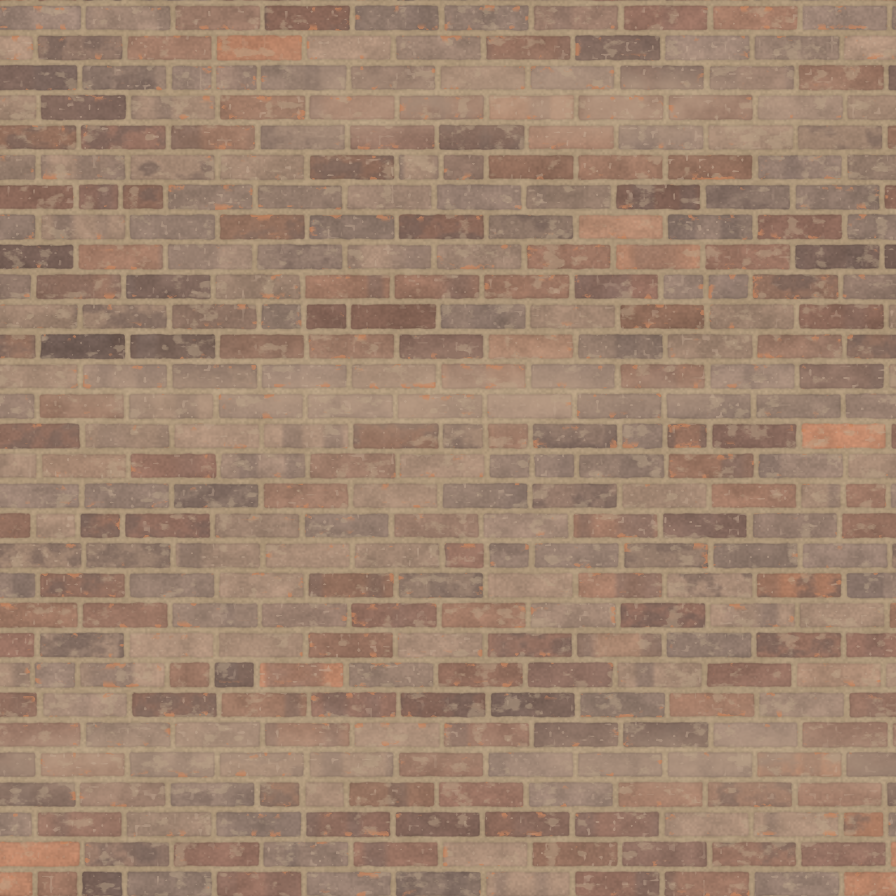
Write a three.js fragment shader that draws this texture.

```glsl
// Weathered brick wall: 30 running-bond courses of 10 bricks, sandy mortar and pale dust bands.
varying vec2 vUv;

float hash(vec2 p) {
  vec3 q = fract(p.xyx * vec3(0.1031, 0.1030, 0.0973));
  q += dot(q, q.yzx + 33.33);
  return fract((q.x + q.y) * q.z);
}

// Value noise that wraps after the given number of cells
float noise(vec2 uv, vec2 cells) {
  vec2 p = uv * cells, i = floor(p), f = fract(p);
  f = f * f * (3.0 - 2.0 * f);
  float low = mix(hash(mod(i, cells)), hash(mod(i + vec2(1.0, 0.0), cells)), f.x);
  float high = mix(hash(mod(i + vec2(0.0, 1.0), cells)), hash(mod(i + 1.0, cells)), f.x);
  return mix(low, high, f.y);
}

float fbm(vec2 uv, vec2 cells) {
  float sum = 0.0, weight = 0.5;
  for (int k = 0; k < 4; k++) {
    sum += weight * noise(uv, cells);
    cells *= 2.0;
    weight *= 0.5;
  }
  return sum / 0.9375;
}

float roundedBox(vec2 p, vec2 halfSize, float radius) {
  vec2 d = abs(p) - halfSize + radius;
  return length(max(d, 0.0)) + min(max(d.x, d.y), 0.0) - radius;
}

float band(float y, float center, float width) {
  float d = (y - center) / width;
  return exp(-d * d);
}

// Fired clay colour chosen per brick
vec3 clayColor(float pick) {
  vec3 c = mix(vec3(0.57, 0.43, 0.37), vec3(0.62, 0.47, 0.39), smoothstep(0.1, 0.35, pick));
  c = mix(c, vec3(0.58, 0.49, 0.435), smoothstep(0.35, 0.5, pick));
  c = mix(c, vec3(0.65, 0.54, 0.46), smoothstep(0.65, 0.85, pick));
  c = mix(c, vec3(0.72, 0.51, 0.40), smoothstep(0.95, 0.97, pick));
  return mix(vec3(0.47, 0.38, 0.34), c, smoothstep(0.03, 0.1, pick));
}

void main() {
  vec2 uv = vUv;
  float grain = noise(uv, vec2(380.0));
  float mottle = fbm(uv, vec2(48.0, 64.0));

  // Courses, with alternate ones shifted by half a brick
  float y = uv.y * 30.0 + 0.1;
  float row = mod(floor(y), 30.0);
  float joint = mix(0.41, 0.89, mod(row, 2.0)) + 0.09 * (hash(vec2(row, 7.0)) - 0.5);
  float x = uv.x * 10.0 - joint;
  vec2 id = vec2(mod(floor(x), 10.0), row);
  vec2 local = (fract(vec2(x, y)) - 0.5) * vec2(0.1, 1.0 / 30.0);

  // Occasional pairs of headers in place of one stretcher
  vec2 halfSize = vec2(0.0474, 0.0138);
  if (hash(id + 61.0) > 0.95) {
    id.x += step(0.0, local.x) * 20.0;
    local.x = abs(local.x) - 0.025;
    halfSize.x = 0.0224;
  }

  // Slightly ragged brick outline
  halfSize -= 0.0008 * vec2(hash(id + 17.0), hash(id + 29.0));
  float edge = roundedBox(local, halfSize, 0.0026);
  edge += 0.0022 * (fbm(uv, vec2(90.0)) - 0.5);
  float brick = 1.0 - smoothstep(-0.0011, 0.0011, edge);

  // Pale deposits, strongest along a few courses
  float drift = fbm(uv, vec2(4.0, 9.0));
  float dust = 0.85 * band(uv.y, 0.885, 0.045) * band(uv.x, 0.53, 0.38);
  dust += 0.65 * band(uv.y, 0.56, 0.035) + 0.5 * band(uv.y, 0.155, 0.035);
  dust = clamp(dust * (0.45 + drift) + 0.6 * (drift - 0.45), 0.0, 0.8);
  float soot = band(uv.y, 0.635, 0.035) + 0.6 * band(uv.y, 0.79, 0.035);

  // Brick face: tone, kiln stripes, mottling and grain
  vec3 clay = clayColor(hash(id + 3.0));
  clay *= 0.95 + 0.11 * hash(id + 43.0) - 0.09 * soot;
  float stripe = smoothstep(0.48, 0.82, noise(vec2(uv.x, row / 30.0), vec2(43.0, 30.0)));
  stripe *= smoothstep(0.35, 0.8, hash(id + 11.0)) * (0.55 + 0.8 * mottle);
  clay = mix(clay, vec3(0.46, 0.39, 0.36), 0.5 * stripe);
  float burn = step(0.88, hash(id + 53.0)) * smoothstep(0.38, 0.7, mottle);
  clay = mix(clay, vec3(0.41, 0.34, 0.31), 0.65 * burn);
  clay *= 1.0 + 0.24 * (mottle - 0.5) + 0.09 * (grain - 0.5);
  clay = mix(clay, vec3(0.72, 0.61, 0.52), dust * (0.55 + 0.6 * mottle));

  // Lime flecks and scuffs
  float fleck = smoothstep(0.8, 0.96, noise(uv, vec2(210.0, 230.0)));
  clay = mix(clay, vec3(0.76, 0.66, 0.57), fleck * (0.15 + 0.4 * hash(id + 71.0)));
  float scuff = smoothstep(0.6, 0.76, fbm(uv, vec2(60.0, 85.0)));
  clay = mix(clay, vec3(0.74, 0.65, 0.54), 0.45 * scuff);

  // Chipped orange clay, mostly near the arrises
  float chip = smoothstep(0.75, 0.86, fbm(uv + 0.37, vec2(75.0, 100.0)) + 0.13 * hash(id + 83.0));
  chip *= smoothstep(-0.009, -0.001, edge);
  clay = mix(clay, vec3(0.79, 0.53, 0.38), 0.8 * chip);
  clay *= 1.0 - 0.06 * smoothstep(-0.003, 0.0, edge);

  // Sandy mortar, shaded where it meets the brick
  vec3 mortar = mix(vec3(0.64, 0.55, 0.44), vec3(0.73, 0.64, 0.53), 0.65 * mottle + 0.4 * dust);
  mortar *= 0.97 + 0.09 * (grain - 0.5) + 0.05 * smoothstep(0.0, 0.003, edge);

  gl_FragColor = vec4(mix(mortar, clay, brick), 1.0);
}
```
